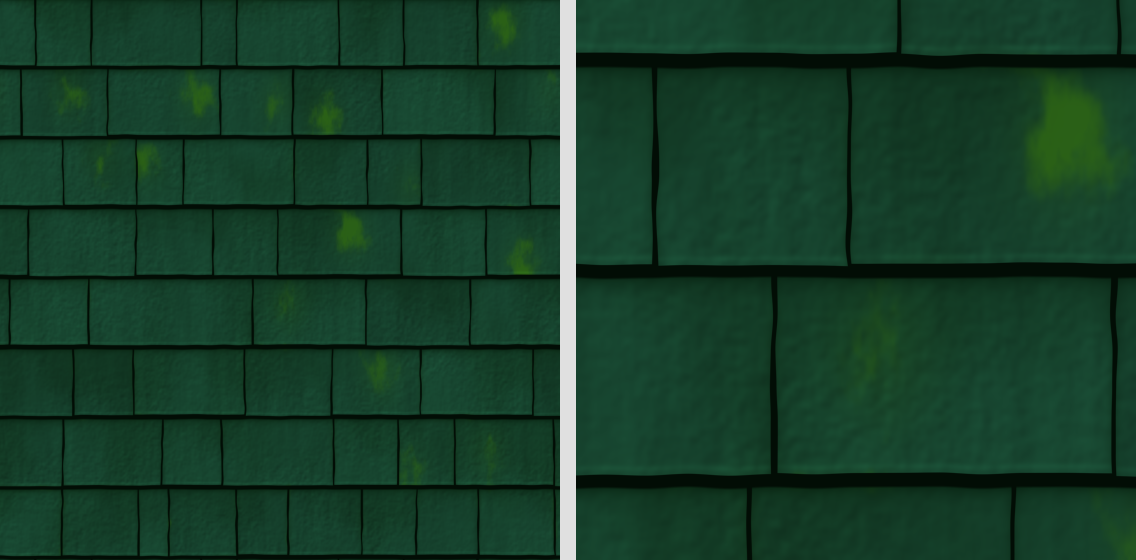
Left, the full canvas; right, a detail of the centre.
A Shadertoy shader for this texture:

```glsl
// Painted green wood shingles in eight overlapping courses of uneven widths.
// Jittered joints split each course; wrapped noise adds relief, grain and moss,
// so that every edge of the canvas continues on the opposite one.

#define ROWS 8.0
#define ROW_SHIFT 0.04      // height of the lowest course line, in courses
#define SPREAD 0.74         // joint jitter, in mean shingle widths
#define LEAN 0.004          // sideways tilt of a joint
#define JOINT_HALF 0.0016   // half width of a joint
#define GAP 0.0032          // dark gap below each course
#define RELIEF 0.20         // strength of the paint texture
#define MOSS_CHANCE 0.46    // share of shingles with a moss patch

const vec3 PAINT  = vec3(0.088, 0.264, 0.182);
const vec3 SHADE  = vec3(0.066, 0.212, 0.128);
const vec3 SHADOW = vec3(0.028, 0.135, 0.066);
const vec3 GROOVE = vec3(0.008, 0.050, 0.018);
const vec3 MOSS   = vec3(0.180, 0.400, 0.075);

// Shingles per course, from the bottom up
const float COUNT[8] = float[8](9.0, 7.0, 6.0, 5.0, 6.0, 7.0, 6.0, 7.0);

float hash(vec2 p) {
    vec3 q = fract(p.xyx * 0.1031);
    q += dot(q, q.yzx + 33.33);
    return fract((q.x + q.y) * q.z);
}

// Value noise that wraps over the unit square; freq must be whole
float noise(vec2 uv, vec2 freq) {
    vec2 p = uv * freq, i = floor(p), f = fract(p);
    f = f * f * (3.0 - 2.0 * f);
    vec2 a = mod(i, freq), b = mod(i + 1.0, freq);
    return mix(mix(hash(a), hash(vec2(b.x, a.y)), f.x),
               mix(hash(vec2(a.x, b.y)), hash(b), f.x), f.y);
}

float fbm(vec2 uv, vec2 freq) {
    float sum = 0.0, amp = 0.5;
    for (int i = 0; i < 4; i++) {
        sum += amp * noise(uv, freq);
        freq *= 2.0;
        amp *= 0.5;
    }
    return sum / 0.9375;
}

// Position of joint i in a course of n shingles, at height h within it
float jointX(float i, float row, float n, float h) {
    vec2 id = vec2(mod(i, n), row);
    float tilt = LEAN * (hash(id + 71.0) - 0.5) * (h - 0.5);
    return (i + SPREAD * hash(id + 17.0)) / n + tilt;
}

void mainImage(out vec4 fragColor, in vec2 fragCoord) {
    vec2 uv = fragCoord / iResolution.xy;
    float aa = 0.8 / iResolution.y;

    // Course and shingle
    float v = uv.y * ROWS - ROW_SHIFT + 0.012 * (noise(uv, vec2(40.0, 16.0)) - 0.5);
    float row = mod(floor(v), ROWS), h = fract(v);
    float n = COUNT[int(row)];
    float x = uv.x + hash(vec2(row, 5.0)) + 0.0022 * (noise(uv, vec2(32.0, 48.0)) - 0.5);
    float i = floor(x * n);
    if (x < jointX(i, row, n, h)) i -= 1.0;
    float left = jointX(i, row, n, h), right = jointX(i + 1.0, row, n, h);
    vec2 id = vec2(mod(i, n), row);

    // Distances to the shingle's sides, butt and top
    float side = min(x - left, right - x);
    float butt = h / ROWS - 0.003 * hash(id + 43.0);
    float top = (1.0 - h) / ROWS - GAP;

    // Paint: tone per shingle, broad stains, vertical grain and slanted brush marks
    float stain = fbm(uv, vec2(9.0, 6.0));
    float grain = fbm(uv, vec2(80.0, 10.0));
    float slant = mix(-22.0, 22.0, hash(id + 9.0));
    float brush = sin(6.2832 * (uv.y * 46.0 + slant * uv.x + 2.0 * stain));
    brush *= smoothstep(0.45, 0.7, noise(uv, vec2(14.0, 20.0)));
    brush *= smoothstep(0.0, 0.012, side);
    float dull = smoothstep(0.42, 0.78, stain * 0.75 + 0.25 * h);
    vec3 col = mix(PAINT, SHADE, 0.75 * dull);
    col *= 0.94 + 0.12 * hash(id + 3.0) + 0.16 * (grain - 0.5) + 0.015 * brush;

    // Fine pitted relief, lit from the upper left
    vec2 toLight = vec2(-0.0022, 0.0028);
    float pits = noise(uv, vec2(150.0, 130.0)) - noise(uv + toLight, vec2(150.0, 130.0));
    pits += 0.5 * (noise(uv, vec2(240.0)) - noise(uv + toLight, vec2(240.0)));
    col *= 1.0 + RELIEF * pits * mix(0.25, 1.0, noise(uv, vec2(18.0, 14.0)));

    // Moss: one ragged patch on some shingles, thin growth along the edges
    float present = step(hash(id + 29.0), MOSS_CHANCE);
    vec2 centre = vec2(mix(left, right, 0.15 + 0.7 * hash(id + 37.0)),
                       mix(0.12, 0.75, hash(id + 53.0)));
    vec2 d = (vec2(x, h / ROWS) - vec2(centre.x, centre.y / ROWS)) / vec2(0.032, 0.046);
    float growth = present * mix(0.45, 1.0, hash(id + 61.0)) * exp(-dot(d, d));
    float edge = min(side, min(max(butt, 0.0), max(top, 0.0)));
    float fringe = exp(-edge / 0.004) * smoothstep(0.5, 0.8, noise(uv, vec2(20.0, 17.0)));
    growth += 0.45 * fringe;
    float flakes = fbm(uv, vec2(56.0, 30.0));
    float moss = smoothstep(0.56, 1.02, 0.58 * growth + 0.72 * flakes) * smoothstep(0.0, 0.2, growth);
    col = mix(col, MOSS, clamp(0.75 * moss + 0.20 * growth, 0.0, 0.85));

    // Worn butt edge, then shadows under the course above and beside the joints
    col *= 1.0 + 0.12 * exp(-pow((butt - GAP - 0.003) / 0.002, 2.0));
    col = mix(col, SHADOW, 0.85 * exp(-max(top, 0.0) / 0.0055));
    col = mix(col, SHADOW, 0.55 * exp(-side / 0.0028));

    // Open joints and the dark gap between courses
    float halfWidth = JOINT_HALF * mix(0.5, 1.4, noise(uv, vec2(24.0, 30.0)));
    float solid = smoothstep(-aa, aa, side - halfWidth);
    solid *= smoothstep(-aa, aa, butt - GAP * 0.7) * smoothstep(-aa, aa + 0.001, top);
    fragColor = vec4(mix(GROOVE, col, solid), 1.0);
}
```
